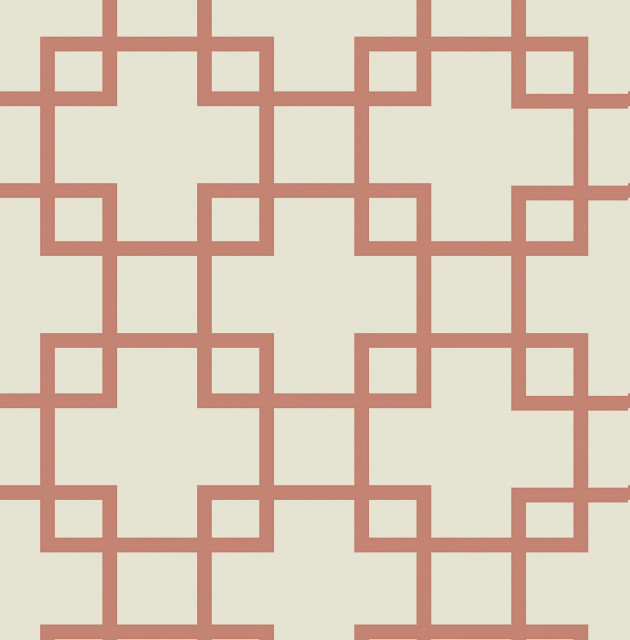
A Shadertoy shader for this pattern:

```glsl
// Interlocking square lattice: wide crosses with small squares at their corners.
// Each tile is folded into one quadrant, where four bars are joined by distance.
// Small per-row and per-column drifts make the spacing slightly uneven.

#define PAPER      vec3(0.897, 0.893, 0.823)
#define INK        vec3(0.770, 0.518, 0.450)
#define RIM        vec3(0.758, 0.495, 0.425)
#define TILE       vec2(0.4909, 0.4632)  // repeat size, in canvas heights
#define TOP        -0.0030               // where the first row starts
#define OUTER      vec2(0.1712, 0.1598)  // outer bars, from the tile centre
#define INNER      vec2(0.0740, 0.0717)  // inner bars, from the tile centre
#define HALF_LINE  0.0115
#define ROW_DRIFT  vec2(-0.0026, 0.0061) // inner bars on even and odd rows
#define LAST_DRIFT -0.0079               // outer bars from the third row on
#define SIDE_DRIFT 0.0039                // inner bars at the right side
#define GRAIN      0.003

// Signed distance to a bar centred on 'at', cut where 'beyond' turns positive
float bar(float across, float at, float beyond) {
    return max(abs(across - at) - HALF_LINE, beyond);
}

// Signed distance to the lattice; y runs downwards
float lattice(vec2 p) {
    p.y -= TOP;
    vec2 cell = floor(p / TILE);
    vec2 local = p - (cell + 0.5) * TILE;

    // Uneven spacing of the bars
    float outerShift = LAST_DRIFT * step(1.5, cell.y);
    float innerShift = mix(ROW_DRIFT.x, ROW_DRIFT.y, mod(cell.y, 2.0));
    innerShift += SIDE_DRIFT * step(0.5, cell.x) * step(0.0, local.x);

    float x = abs(local.x);
    float yOuter = abs(local.y - outerShift);
    float yInner = abs(local.y - innerShift);

    // Outer bars close a frame; inner bars run on into the next tile
    float d = bar(yOuter, OUTER.y, x - OUTER.x - HALF_LINE);
    d = min(d, bar(x, OUTER.x, yOuter - OUTER.y - HALF_LINE));
    d = min(d, bar(yInner, INNER.y, INNER.x - HALF_LINE - x));
    d = min(d, bar(x, INNER.x, INNER.y - HALF_LINE - yInner));
    return d;
}

// Faint mottling from layered, bent sines
float mottle(vec2 p) {
    float sum = 0.0;
    float amplitude = 0.5;
    for (int i = 0; i < 4; i++) {
        p = mat2(0.8, 0.6, -0.6, 0.8) * p * 1.9 + 1.3;
        sum += amplitude * sin(p.x + 1.5 * sin(p.y)) * sin(p.y + sin(p.x * 0.7));
        amplitude *= 0.7;
    }
    return sum;
}

void mainImage(out vec4 fragColor, in vec2 fragCoord) {
    float pixel = 1.0 / iResolution.y;
    vec2 p = fragCoord * pixel;
    p.y = 1.0 - p.y;

    float d = lattice(p);
    float coverage = clamp(0.5 - d / (1.1 * pixel), 0.0, 1.0);

    // Ink gathers slightly along the edges of the bars
    vec3 ink = mix(INK, RIM, smoothstep(-0.0035, -0.0015, d));
    vec3 color = mix(PAPER, ink, coverage);
    color += GRAIN * mottle(p * 30.0);

    fragColor = vec4(color, 1.0);
}
```
